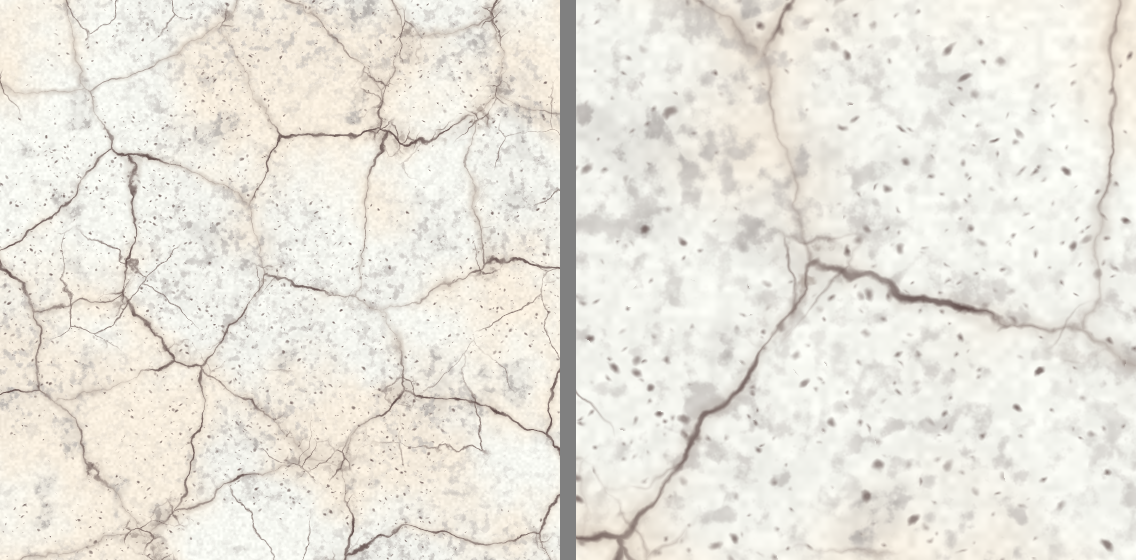
Left, the full canvas; right, a detail of the centre.
Write a Shadertoy shader that draws this texture.

```glsl
// Pale crackled plaster: warped Voronoi borders form the main cracks, finer masked
// layers add branches and crumbled junctions. Noise gives warm stains, grey
// mottling and scattered mineral specks over an off-white ground.

#define CELL_SCALE 4.1
#define BRANCH_SCALE 7.0
#define CRUMB_SCALE 23.0
#define SPECK_SCALE 115.0
#define SPECK_SHARE 0.38
#define CHALK vec3(0.974, 0.981, 0.958)
#define CREAM vec3(0.976, 0.930, 0.862)
#define ASH vec3(0.755, 0.735, 0.720)
#define TAUPE vec3(0.660, 0.605, 0.565)
#define UMBER vec3(0.375, 0.300, 0.290)

float hash(vec2 p) {
    vec3 q = fract(vec3(p.xyx) * 0.1031);
    q += dot(q, q.yzx + 33.33);
    return fract((q.x + q.y) * q.z);
}

vec2 hash2(vec2 p) {
    return vec2(hash(p + 17.3), hash(p + 71.9));
}

float noise(vec2 p) {
    vec2 cell = floor(p), f = fract(p);
    f = f * f * (3.0 - 2.0 * f);
    return mix(mix(hash(cell), hash(cell + vec2(1, 0)), f.x),
               mix(hash(cell + vec2(0, 1)), hash(cell + vec2(1, 1)), f.x), f.y);
}

float fbm(vec2 p) {
    float sum = 0.0, weight = 0.533;
    for (int i = 0; i < 4; i++) {
        sum += weight * noise(p);
        p = mat2(1.6, 1.2, -1.2, 1.6) * p + 13.7;
        weight *= 0.5;
    }
    return sum;
}

vec2 wobble(vec2 p) {
    return vec2(fbm(p + 5.2), fbm(p + 41.8)) - 0.5;
}

// Distances to the nearest and second nearest Voronoi borders, in canvas units
vec2 borders(vec2 p, float scale) {
    p *= scale;
    vec2 home = floor(p), nearCell = home, nearest = vec2(0.0);
    float best = 1e3;
    for (int y = -1; y <= 1; y++)
    for (int x = -1; x <= 1; x++) {
        vec2 cell = home + vec2(x, y);
        vec2 toSeed = cell + hash2(cell) - p;
        float d = dot(toSeed, toSeed);
        if (d < best) { best = d; nearest = toSeed; nearCell = cell; }
    }
    vec2 edge = vec2(8.0);
    for (int y = -2; y <= 2; y++)
    for (int x = -2; x <= 2; x++) {
        if (x == 0 && y == 0) continue;
        vec2 cell = nearCell + vec2(x, y);
        vec2 toSeed = cell + hash2(cell) - p;
        float d = dot(0.5 * (nearest + toSeed), normalize(toSeed - nearest));
        edge = d < edge.x ? vec2(d, edge.x) : vec2(edge.x, min(edge.y, d));
    }
    return edge / scale;
}

float stroke(float d, float halfWidth, float soft) {
    return 1.0 - smoothstep(halfWidth - soft, halfWidth + soft, d);
}

// Small irregular specks, one candidate per grid cell
float specks(vec2 p, float scale, float share, float soft) {
    vec2 g = p * scale, home = floor(g);
    float ink = 0.0;
    for (int y = -1; y <= 1; y++)
    for (int x = -1; x <= 1; x++) {
        vec2 cell = home + vec2(x, y);
        vec2 d = g - cell - hash2(cell);
        d.x += d.y * 1.4 * (hash(cell + 3.1) - 0.5);
        float size = mix(0.05, 0.30, pow(hash(cell + 9.4), 3.0));
        float present = step(hash(cell + 27.6), share);
        ink = max(ink, present * stroke(length(d) / scale, size / scale, soft)
                       * mix(0.25, 1.0, hash(cell + 55.2)));
    }
    return ink;
}

void mainImage(out vec4 fragColor, in vec2 fragCoord) {
    vec2 p = fragCoord / iResolution.y;
    float soft = max(0.0018, 0.8 / iResolution.y);
    vec2 jag = 0.009 * wobble(p * 75.0);
    vec2 q = p + 0.11 * wobble(p * 4.5) + 0.026 * wobble(p * 22.0) + jag;

    // Crack layers
    vec2 plate = borders(q + 2.0, CELL_SCALE);
    float branch = borders(q + 0.03 * wobble(p * 9.0) + 6.0, BRANCH_SCALE).x;
    float crumb = borders(q + 0.02 * wobble(p * 30.0) + 9.0, CRUMB_SCALE).x;
    float vigor = smoothstep(0.38, 0.62, fbm(p * 5.5 + 30.0));
    float ragged = plate.y + 0.05 * (fbm(p * 30.0 + 15.0) - 0.5);
    float junction = stroke(ragged, 0.022, 0.022) * smoothstep(0.40, 0.60, noise(p * 4.0 + 8.0));
    float branchMask = smoothstep(0.51, 0.61, fbm(p * 4.0 + 60.0));

    // Ground: warm stains gather along the cracks
    float rim = exp(-plate.x * 22.0);
    float warm = smoothstep(0.44, 0.74, fbm(p * 4.6 + 11.0) + 0.15 * rim);
    vec3 col = mix(CHALK, CREAM, 0.05 + 0.80 * warm);

    // Grey mottling: fine flecks gathered into faint clouds
    float cloud = smoothstep(0.46, 0.72, fbm(p * 6.5 + 80.0));
    float grain = smoothstep(0.49, 0.76, fbm(p * 92.0 + 3.0));
    col = mix(col, ASH, 0.10 * cloud + grain * (0.17 + 0.43 * cloud));
    float smudge = smoothstep(0.65, 0.75, fbm(p * 14.0 + 44.0));
    col = mix(col, ASH * 0.92, smudge * (0.22 + 0.5 * grain));
    col += 0.065 * (noise(p * 210.0) - 0.5);

    // Specks
    float crowd = smoothstep(0.28, 0.68, fbm(p * 7.0 + 20.0));
    float dots = specks(p + 0.8 * jag, SPECK_SCALE, SPECK_SHARE * crowd, soft);
    col = mix(col, mix(UMBER, ASH, 0.15), 0.88 * dots);

    // Soft stain beside the cracks, then the dark cracks themselves
    float dust = stroke(plate.x, 0.006, 0.006) * (0.10 + 0.36 * noise(p * 34.0));
    col = mix(col, TAUPE, max(dust, junction * (0.26 + 0.5 * grain)));
    float fine = stroke(branch, 0.0010, soft) * branchMask * (0.2 + 0.8 * noise(p * 14.0));
    float shards = stroke(crumb, 0.0012, soft) * junction * 0.85;
    col = mix(col, mix(UMBER, TAUPE, 0.25), max(fine, shards));
    float width = mix(0.0008, 0.0020, vigor) * (0.5 + noise(p * 45.0));
    float broken = mix(0.5, 1.0, noise(p * 60.0 + 7.0));
    float crack = stroke(plate.x, width, soft) * mix(0.35, 1.0, vigor) * broken;
    col = mix(col, mix(TAUPE, UMBER, 0.35 + 0.65 * vigor), crack);

    fragColor = vec4(clamp(col, 0.0, 1.0), 1.0);
}
```
